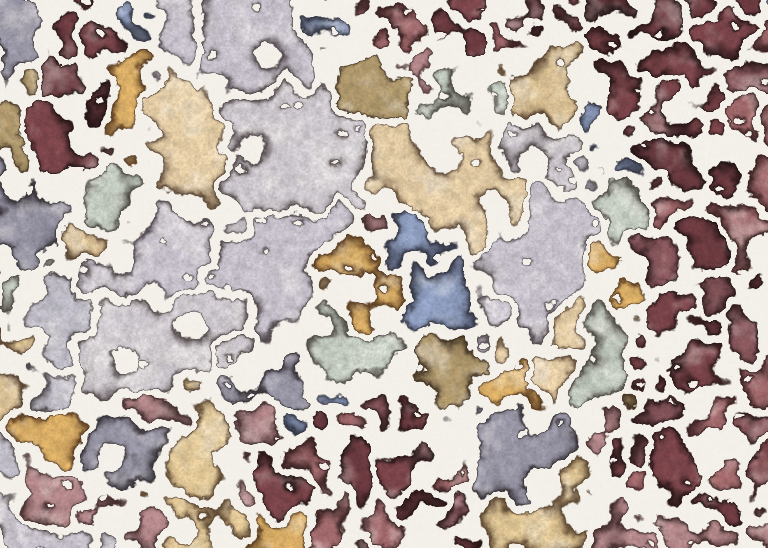
A Shadertoy shader for this pattern:

```glsl
// Watercolour mosaic: amoeba-like pigment islands separated by bare paper channels.
// Jittered fine points are grouped into islands by a coarser Voronoi; smooth group
// fields give rounded outlines, where dark pigment pools along the rim.

#define CELLS 28.0        // fine points per canvas height
#define SOFTNESS 3.2      // sharpness of the group fields
#define CHANNEL 0.19      // half width of the paper channels
#define GAP_SHARE 0.08    // fine points left as bare paper
#define HOLE_SHARE 0.10   // fine points carrying a pinhole
#define RAGGED 0.22       // roughness of the outlines
#define ZONE_SCALE 0.125  // frequency of the large and small island zones
#define PAPER vec3(0.955, 0.94, 0.915)

// Four large-island, eight medium-island and four small-island pigments
const vec3 pigments[16] = vec3[16](
    vec3(0.77, 0.75, 0.79), vec3(0.74, 0.73, 0.77), vec3(0.80, 0.78, 0.80), vec3(0.88, 0.79, 0.64),
    vec3(0.85, 0.68, 0.40), vec3(0.87, 0.77, 0.58), vec3(0.68, 0.59, 0.42), vec3(0.76, 0.79, 0.75),
    vec3(0.59, 0.58, 0.64), vec3(0.70, 0.53, 0.54), vec3(0.56, 0.62, 0.75), vec3(0.84, 0.74, 0.57),
    vec3(0.48, 0.27, 0.29), vec3(0.42, 0.23, 0.25), vec3(0.63, 0.41, 0.42), vec3(0.53, 0.34, 0.36));

float hash(vec2 p) {
    vec3 a = fract(p.xyx * 0.1031);
    a += dot(a, a.yzx + 33.33);
    return fract((a.x + a.y) * a.z);
}

vec2 hash2(vec2 p) {
    return vec2(hash(p + 17.3), hash(p + 71.9));
}

float noise(vec2 p) {
    vec2 i = floor(p), f = fract(p);
    f = f * f * (3.0 - 2.0 * f);
    return mix(mix(hash(i), hash(i + vec2(1, 0)), f.x),
               mix(hash(i + vec2(0, 1)), hash(i + vec2(1, 1)), f.x), f.y);
}

float fbm(vec2 p) {
    return 0.55 * noise(p) + 0.3 * noise(p * 2.1 + 9.0) + 0.15 * noise(p * 4.3 + 23.0);
}

// Island id of a fine point: integer part is the size zone, fraction the island
float islandId(vec2 p) {
    float region = noise(p * ZONE_SCALE + 40.0);
    float zone = step(0.36, region) + step(0.65, region);
    float size = zone < 0.5 ? 6.5 : zone < 1.5 ? 4.3 : 2.5;
    vec2 q = p / size + zone * 50.0, base = floor(q);
    float nearest = 1e3, id = 0.0;
    for (int j = -1; j <= 1; j++)
    for (int i = -1; i <= 1; i++) {
        vec2 cell = base + vec2(i, j);
        vec2 v = cell + 0.1 + 0.8 * hash2(cell) - q;
        float d = dot(v, v);
        if (d < nearest) { nearest = d; id = hash(cell + 5.7); }
    }
    return zone + 0.98 * id;
}

void mainImage(out vec4 fragColor, in vec2 fragCoord) {
    vec2 p = fragCoord / iResolution.y * CELLS + 100.0;
    float pixel = CELLS / iResolution.y;

    // Ragged warp of the outlines
    vec2 q = p + RAGGED * (vec2(fbm(p * 2.6), fbm(p * 2.6 + 60.0)) - 0.5) * 2.0;
    vec2 base = floor(q);

    // Gather the weight and island of each nearby fine point
    float ids[25];
    float weights[25];
    float hole = 1e3;
    for (int k = 0; k < 25; k++) {
        vec2 cell = base + vec2(k % 5 - 2, k / 5 - 2);
        vec2 point = cell + 0.1 + 0.8 * hash2(cell);
        vec2 v = point - q;
        float pick = hash(cell + 3.1);
        vec2 stray = (hash2(cell + 31.0) - 0.5) * 1.3;
        ids[k] = pick < GAP_SHARE ? -1.0 : islandId(point + stray);
        weights[k] = exp(-SOFTNESS * dot(v, v));
        if (pick > 1.0 - HOLE_SHARE)
            hole = min(hole, length(v * vec2(1.0, 1.25)) - mix(0.1, 0.25, hash(cell + 8.0)));
    }

    // Strongest island here, against the sum of all the others
    float best = -1.0, rest = 1.0, id = -1.0;
    for (int c = 0; c < 9; c++) {
        float candidate = ids[6 + c % 3 + 5 * (c / 3)];
        float own = 0.0, other = 1e-6;
        for (int k = 0; k < 25; k++) {
            if (abs(ids[k] - candidate) < 1e-5) own += weights[k];
            else other += weights[k];
        }
        if (own > best) { best = own; rest = other; id = candidate; }
    }
    float depth = min(log(best / rest) / (2.0 * SOFTNESS) - CHANNEL, hole);
    float cover = id < 0.0 ? 0.0 : smoothstep(-0.7 * pixel, 0.7 * pixel, depth);

    // Pigment wash with mottling and pale blooms
    float zone = floor(max(id, 0.0)), pick = fract(max(id, 0.0));
    int index = zone < 0.5 ? int(pick * 4.0) : zone < 1.5 ? 4 + int(pick * 8.0) : 12 + int(pick * 4.0);
    vec3 pigment = pigments[index];
    float bloom = fbm(p * 0.8 + 11.0);
    vec3 wash = mix(pigment, PAPER, 0.35 * smoothstep(0.45, 0.8, bloom));
    wash *= 0.9 + 0.2 * fbm(p * 3.0 + 80.0);

    // Dark rim, pooling wider in some limbs
    float pool = smoothstep(0.4, 0.75, fbm(p * 0.55 + 33.0));
    float rimWidth = mix(0.07, 0.3, pool) * (0.75 + 0.3 * zone);
    float rim = exp(-pow(max(depth, 0.0) / rimWidth, 1.4));
    vec3 ink = pigment * pigment * vec3(0.32, 0.27, 0.26) + 0.04;
    wash = mix(wash, ink, 0.9 * rim);

    // Paper grain over everything
    vec3 color = mix(PAPER, wash, cover);
    float grain = noise(p * 9.0) + noise(p * 17.0) - 1.0;
    color *= 1.0 + grain * mix(0.012, 0.085, cover);
    fragColor = vec4(color, 1.0);
}
```
